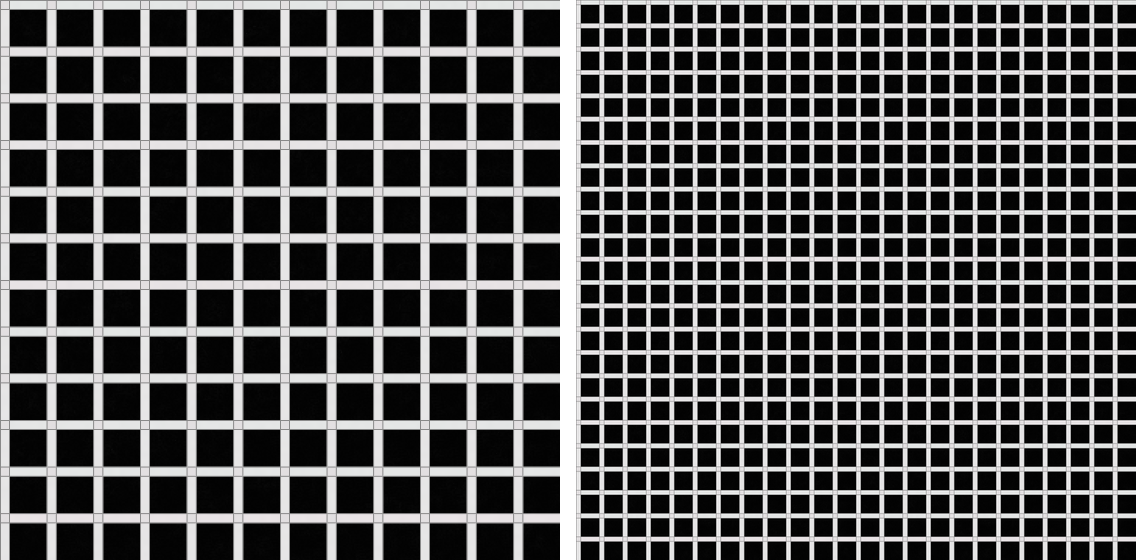
Left, the tile; right, the same tile 2 across and 2 down.
A Shadertoy shader for this pattern:

```glsl
// Black square tiles in a pale lattice with fine grey joint lines and faint dust.
#define REPEATS 12.0
#define BAND 0.213
#define LINE 0.016
#define BAND_COLOR vec3(0.90, 0.897, 0.899)
#define CROSS_COLOR vec3(0.888, 0.876, 0.882)
#define LINE_COLOR vec3(0.42)
#define TILE_COLOR vec3(0.006)
#define TINT 0.011
#define DUST 0.026
#define SCRATCH 0.035

float hash(vec2 p) {
    return fract(sin(dot(p, vec2(127.1, 311.7))) * 43758.5);
}

// Value noise that wraps after a whole number of lattice cells
float wrapNoise(vec2 uv, float period) {
    vec2 p = uv * period;
    vec2 i = floor(p), f = fract(p);
    f = f * f * (3.0 - 2.0 * f);
    vec2 a = mod(i, period), b = mod(i + 1.0, period);
    return mix(mix(hash(a), hash(vec2(b.x, a.y)), f.x),
               mix(hash(vec2(a.x, b.y)), hash(b), f.x), f.y);
}

// Pixel coverage of the interval from lo to hi, per axis
vec2 span(vec2 p, float lo, float hi, vec2 px) {
    return clamp((hi - p) / px + 0.5, 0.0, 1.0) - clamp((lo - p) / px + 0.5, 0.0, 1.0);
}

// Faint curved scuffs, placed anew in each tile
float scuffs(vec2 local, vec2 id) {
    float sum = 0.0;
    for (int k = 0; k < 4; k++) {
        vec2 seed = id + float(k) * 17.3;
        vec2 center = 0.35 + 0.5 * vec2(hash(seed), hash(seed + 5.1));
        float angle = 6.2832 * hash(seed + 9.7);
        vec2 d = local - center;
        d = mat2(cos(angle), -sin(angle), sin(angle), cos(angle)) * d;
        float bend = d.y - 1.6 * d.x * d.x;
        float fade = 1.0 - smoothstep(0.04, 0.24, abs(d.x));
        sum += fade * (1.0 - smoothstep(0.0, 0.022, abs(bend))) * hash(seed + 3.3);
    }
    return sum;
}

void mainImage(out vec4 fragColor, in vec2 fragCoord) {
    vec2 uv = fragCoord / iResolution.xy;
    uv.y = 1.0 - uv.y;
    vec2 cell = uv * REPEATS;
    vec2 px = REPEATS / iResolution.xy;

    // Band coordinates, centred so that edges blend across the cell border
    vec2 p = fract(cell + 0.4) - 0.4;
    vec2 bandId = mod(floor(cell + 0.4), REPEATS);
    vec2 band = span(p, 0.0, BAND, px);
    vec2 joint = span(p, 0.0, LINE, px) + span(p, BAND - LINE, BAND, px);

    // Dusty tiles
    float grain = wrapNoise(uv, 360.0);
    float cloud = wrapNoise(uv, 36.0) * wrapNoise(uv + 0.37, 84.0);
    float speck = smoothstep(0.965, 1.0, wrapNoise(uv + 0.61, 300.0));
    float scuff = scuffs(fract(cell), mod(floor(cell), REPEATS));
    float dust = DUST * grain * (0.25 + cloud) + 0.09 * speck * cloud;
    vec3 color = TILE_COLOR + dust + SCRATCH * scuff * grain * cloud;

    // Pale bands: rows drift between pink and green
    float drift = hash(vec2(bandId.y, 4.7)) * 2.0 - 1.0;
    vec3 rowColor = BAND_COLOR + TINT * drift * vec3(-1.0, 0.7, 0.1);
    vec3 columnColor = BAND_COLOR + 0.006 * (hash(vec2(bandId.x, 8.2)) - 0.5);
    float mottle = 1.0 + 0.012 * (wrapNoise(uv, 96.0) - 0.5);
    color = mix(color, columnColor * mottle, band.x);
    color = mix(color, rowColor * mottle, band.y);
    color = mix(color, CROSS_COLOR * mottle, band.x * band.y);

    // Joint lines along both sides of every band
    color = mix(color, LINE_COLOR, max(joint.x, joint.y));
    fragColor = vec4(color, 1.0);
}
```
